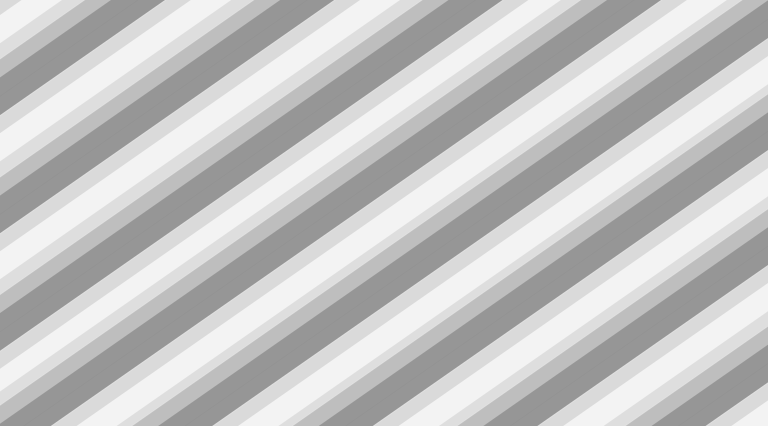
This pattern is drawn by a Shadertoy shader. Its source:

```glsl
#define SLOPE 0.698        // rise of the stripes per unit of width
#define START -0.007       // first stripe, measured from the top left corner
#define STRIPES 9
#define PALE_W 0.0423      // band widths, in canvas heights
#define WHITE_W 0.0662
#define LIGHT_W 0.0376
#define MID_W 0.0427
#define DARK_W 0.0885
#define WHITE_PINCH 0.0129 // how far the narrowest bands shrink
#define LIGHT_PINCH 0.0148
#define HAIRLINE 0.0014

float bump(float x, float centre, float sharpness) {
    float d = x - centre;
    return exp(-sharpness * d * d);
}

// Antialiased step: 0 before the edge, 1 after it
float past(float edge, float pos, float blur) {
    return smoothstep(-blur, blur, pos - edge);
}

float hairline(float centre, float pos, float blur) {
    return past(centre - HAIRLINE, pos, blur) - past(centre + HAIRLINE, pos, blur);
}

void mainImage(out vec4 fragColor, in vec2 fragCoord) {
    vec2 uv = fragCoord / iResolution.y;
    float pos = 1.0 - uv.y + SLOPE * uv.x;
    float blur = 0.65 * length(vec2(1.0, SLOPE)) / iResolution.y;

    float shade = 0.59;
    float start = START;
    for (int i = 0; i < STRIPES; i++) {
        // Uneven spacing: some white and light bands are pinched
        float n = float(i);
        float white = start + PALE_W;
        float light = white + WHITE_W - WHITE_PINCH * bump(n, 3.0, 3.0);
        float mid = light + LIGHT_W - LIGHT_PINCH * bump(n, 4.7, 0.4);
        float dark = mid + MID_W;

        // Flat bands, each covering the one before
        shade = mix(shade, 0.855, past(start, pos, blur));
        shade = mix(shade, 0.953, past(white, pos, blur));
        shade = mix(shade, 0.872, past(light, pos, blur));
        shade = mix(shade, 0.745, past(mid, pos, blur));
        shade = mix(shade, 0.590, past(dark, pos, blur));

        // Faint seam inside the dark band and glints on two edges
        shade -= 0.015 * hairline(dark + 0.5 * DARK_W, pos, blur);
        shade += 0.025 * hairline(start + HAIRLINE, pos, blur);
        shade += 0.025 * hairline(mid, pos, blur);

        start = dark + DARK_W;
    }
    fragColor = vec4(vec3(shade), 1.0);
}
```
